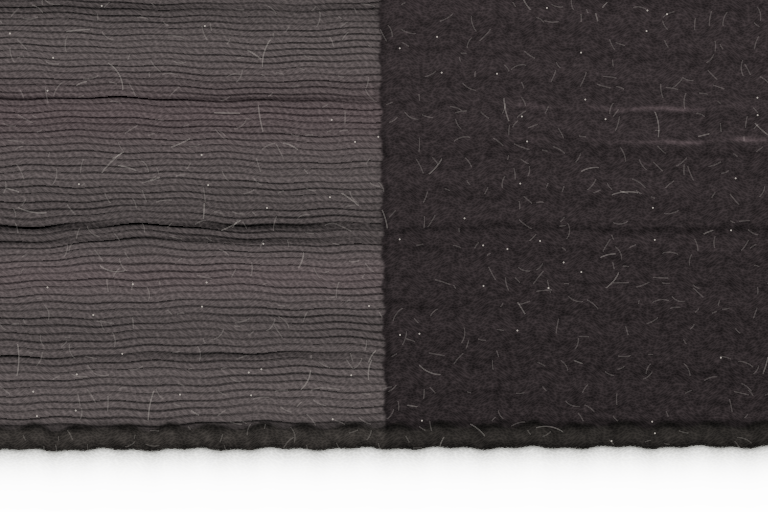
Write a WebGL 2 fragment shader that draws this texture.

```glsl
#version 300 es
precision highp float;

#define HEM_Y 0.125
#define HEM_HEIGHT 0.045
#define SEAM_X 0.503
#define ROW_COUNT 62.0
#define PILE_SCALE 85.0
#define GROOVE_DEPTH 0.46
#define LIGHT_WOOL vec3(0.335, 0.308, 0.306)
#define DARK_WOOL vec3(0.182, 0.160, 0.164)
#define HEM_WOOL vec3(0.195, 0.182, 0.172)
#define FIBRE vec3(0.72, 0.70, 0.67)
#define FLOOR_WHITE vec3(0.995)

uniform vec2 u_resolution;
out vec4 fragColor;

float hash(vec2 p) {
  vec3 q = fract(p.xyx * vec3(0.1031, 0.1030, 0.0973));
  q += dot(q, q.yzx + 33.33);
  return fract((q.x + q.y) * q.z);
}

vec2 hash2(vec2 p) {
  return vec2(hash(p), hash(p + 47.3));
}

// Distance to the nearest scattered point
float cellular(vec2 p) {
  vec2 cell = floor(p), f = fract(p);
  float nearest = 2.0;
  for (int j = -1; j <= 1; j++)
    for (int i = -1; i <= 1; i++) {
      vec2 o = vec2(i, j);
      vec2 d = o + hash2(cell + o) - f;
      nearest = min(nearest, dot(d, d));
    }
  return sqrt(nearest);
}

// Short curved stray hairs, one candidate per cell
float hairs(vec2 p, float scale, float chance, float width) {
  p *= scale;
  vec2 cell = floor(p);
  float ink = 0.0;
  for (int j = -1; j <= 1; j++)
    for (int i = -1; i <= 1; i++) {
      vec2 id = cell + vec2(i, j);
      float a = 6.283 * hash(id + 9.1);
      vec2 d = p - id - hash2(id);
      d = mat2(cos(a), -sin(a), sin(a), cos(a)) * d;
      d.y += 1.3 * d.x * d.x * (hash(id + 5.7) - 0.5);
      float reach = mix(0.08, 0.45, hash(id + 3.3));
      d.x = max(abs(d.x) - reach, 0.0);
      float line = 1.0 - smoothstep(0.3 * width, width, length(d) / scale);
      ink = max(ink, line * step(hash(id + 71.9), chance));
    }
  return ink;
}

float band(float y, float centre, float width) {
  float d = (y - centre) / width;
  return exp(-d * d);
}

// Ribbed weave with twisted strands
vec3 ribbedWool(vec2 p, float grain) {
  float sway = 0.30 * sin(6.0 * p.x + 5.0 * p.y) + 0.16 * sin(19.0 * p.x - 23.0 * p.y)
             + 0.11 * sin(47.0 * p.x + 31.0 * p.y);
  sway += 0.5 * band(p.y, 0.54, 0.05) * sin(13.0 * p.x + 1.0);
  float v = ROW_COUNT * (p.y + 0.15 * p.y * p.y) + sway;
  float row = floor(v), across = fract(v) - 0.5;
  float patchy = 0.5 + 0.5 * sin(p.x * (5.0 + 9.0 * hash(vec2(row, 4.0))) + row * 2.4);
  float groove = smoothstep(0.22, 0.5, abs(across + 0.06));
  float strand = sin(p.x * 420.0 + across * 5.0 + 6.3 * hash(vec2(row, 8.0)) + 2.0 * sin(p.x * 37.0 + row));
  float shade = 1.04 - GROOVE_DEPTH * groove * mix(0.5, 1.15, patchy);
  shade += 0.07 * strand * (1.0 - groove) + 0.30 * (grain - 0.45);
  shade += 0.10 * (hash(vec2(row, 2.0)) - 0.5) + 0.05 * sin(p.y * 29.0 + 0.6);
  // Deep creases between bands
  float y = p.y + sway * 0.006;
  float crease = 0.40 * band(y, 0.808, 0.004) + 0.50 * band(y, 0.558, 0.006)
               + 0.38 * band(y, 0.530, 0.005) + 0.25 * band(y, 0.305, 0.005)
               + 0.22 * band(y, 0.985, 0.008);
  shade -= crease * mix(0.6, 1.1, patchy);
  float mauve = band(p.y, 0.78, 0.07) + 0.7 * band(p.y, 0.46, 0.04);
  return LIGHT_WOOL * shade + vec3(0.018, 0.004, 0.009) * mauve;
}

// Soft cut pile with faint worn streaks
vec3 pileWool(vec2 p, float grain) {
  float tuft = cellular(p * vec2(0.7, 1.0) * PILE_SCALE);
  float cloud = sin(p.y * 61.0 + 2.0 * sin(p.x * 5.0)) + sin(p.y * 113.0 + p.x * 4.0);
  float shade = 1.0 + 0.42 * (0.48 - tuft) + 0.48 * (grain - 0.45) + 0.035 * cloud;
  shade += 0.10 * smoothstep(0.45, 0.8, p.y) - 0.06 * band(p.y, 0.25, 0.15);
  float drift = 0.004 * sin(p.x * 11.0) + 0.002 * sin(p.x * 43.0);
  float worn = 0.55 + 0.45 * sin(p.x * 31.0 + 2.0 * sin(p.x * 13.0));
  float upper = band(p.y + drift, 0.791, 0.005) * band(p.x, 1.22, 0.20);
  float lower = band(p.y + drift, 0.726, 0.005) * smoothstep(0.75, 1.45, p.x);
  shade -= 0.22 * band(p.y + drift, 0.553, 0.007) + 0.12 * band(p.y, 0.70, 0.012);
  return DARK_WOOL * shade + vec3(0.17, 0.145, 0.15) * worn * (upper + 0.8 * lower);
}

void main() {
  vec2 p = gl_FragCoord.xy / u_resolution.y;
  float x = gl_FragCoord.x / u_resolution.x, px = 1.0 / u_resolution.y;
  float grain = cellular(p * vec2(150.0, 230.0) + 1.5 * sin(p.yx * 70.0));

  // Two wool fields meeting at a slightly leaning seam
  float seam = SEAM_X - 0.009 * p.y + 0.0015 * sin(p.y * 83.0) + 0.001 * sin(p.y * 211.0);
  float side = smoothstep(-0.0025, 0.0025, x - seam);
  vec3 rug = mix(ribbedWool(p, grain), pileWool(p, grain), side);
  rug *= 1.0 - 0.18 * band(x, seam + 0.003, 0.005);

  // Rolled, lumpy hem
  float edge = HEM_Y + 0.007 * (x - 0.5) + 0.002 * sin(p.x * 38.0) + 0.0015 * sin(p.x * 97.0 + 1.0);
  float t = (p.y - edge) / HEM_HEIGHT;
  float lumps = cellular(vec2(p.x * 44.0 + t * 0.8, t * 1.8));
  vec3 hem = HEM_WOOL * (0.60 + 0.5 * sin(3.1416 * clamp(t, 0.0, 1.0)) + 0.4 * (0.5 - lumps) + 0.5 * (grain - 0.45));
  hem *= mix(1.0, 0.82, side);
  rug = mix(hem, rug, smoothstep(0.85, 1.1, t + 0.12 * sin(p.x * 71.0)));
  rug *= 1.0 - 0.28 * band(t, 1.0, 0.16);

  // Loose fibres and pale lint
  float fine = hairs(p, 30.0, 0.42, 0.0022);
  float stray = hairs(p + 3.7, 15.0, 0.16, 0.0024);
  rug = mix(rug, FIBRE, 0.20 * fine + 0.32 * stray);
  vec2 lintCell = floor(p * 24.0);
  vec2 lintPos = 0.2 + 0.6 * hash2(lintCell + 13.0);
  float lint = 1.0 - smoothstep(0.0008, 0.0032, length(fract(p * 24.0) - lintPos) / 24.0);
  rug = mix(rug, FIBRE, 0.85 * lint * step(hash(lintCell + 29.0), 0.09));

  // White floor with a soft contact shadow
  float drop = max(edge - p.y, 0.0);
  float shadow = 0.24 * exp(-drop * 48.0) + 0.30 * exp(-drop * 350.0);
  float dust = (grain - 0.45) * 0.12 * exp(-drop * 60.0);
  vec3 ground = FLOOR_WHITE - shadow * vec3(1.0, 1.0, 1.03) + dust;
  float fuzz = 0.004 * (grain - 0.45);
  float cover = smoothstep(-px, px, p.y - edge + fuzz);
  fragColor = vec4(clamp(mix(ground, rug, cover), 0.0, 1.0), 1.0);
}
```
